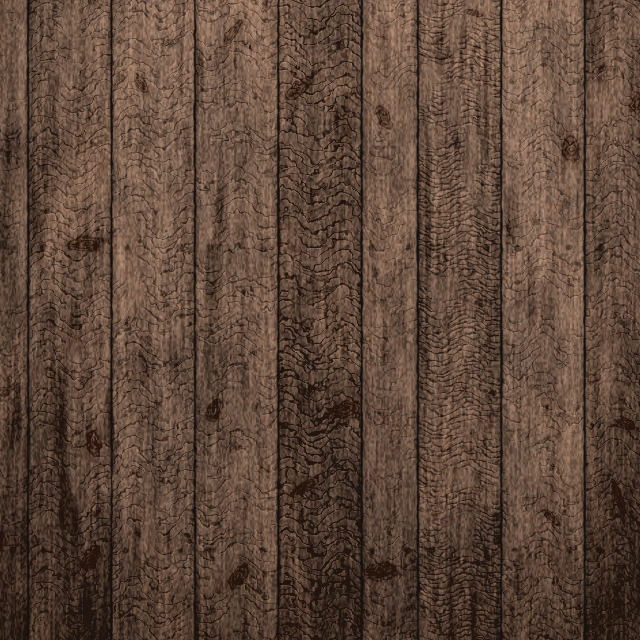
A Shadertoy shader for this texture:

```glsl
#define FIRST_SEAM 0.044
#define PLANK_WIDTH 0.1303
#define NARROW_PLANK 5.0
#define NARROW_CUT 0.0425
#define SEAM_HALF 0.0015
#define CRACK_CELLS vec2(30.0, 56.0)
#define GRAIN_AMOUNT 0.46
#define FADE_DOWN 0.36
#define DARK_WOOD vec3(0.18, 0.125, 0.095)
#define LIGHT_WOOD vec3(0.63, 0.505, 0.425)
#define SEAM_COLOUR vec3(0.085, 0.062, 0.052)
#define RUST vec3(0.03, 0.0, -0.015)

// Per plank, left to right: base tone and strength of the cracks
const float TONE[9] = float[9](0.54, 0.53, 0.61, 0.61, 0.42, 0.58, 0.53, 0.66, 0.5);
const float CRACKING[9] = float[9](0.2, 0.6, 0.6, 0.55, 1.0, 0.3, 0.7, 0.45, 0.5);

vec2 hash2(vec2 p) {
    vec3 q = fract(p.xyx * vec3(0.1031, 0.103, 0.0973));
    q += dot(q, q.yzx + 33.33);
    return fract((q.xx + q.yz) * q.zy);
}

float valueNoise(vec2 p) {
    vec2 i = floor(p), f = fract(p);
    f = f * f * (3.0 - 2.0 * f);
    float low = mix(hash2(i).x, hash2(i + vec2(1, 0)).x, f.x);
    float high = mix(hash2(i + vec2(0, 1)).x, hash2(i + vec2(1, 1)).x, f.x);
    return mix(low, high, f.y);
}

// Layered sines, about -1 to 1
float stain(vec2 p) {
    float sum = 0.0, gain = 0.5;
    for (int i = 0; i < 5; i++) {
        p = mat2(0.8, 0.6, -0.6, 0.8) * p * 1.6 + 1.3 * sin(p.yx) + 2.1;
        sum += gain * sin(p.x) * cos(p.y);
        gain *= 0.7;
    }
    return sum;
}

// Thin line on cellular borders, strongest where the border runs across
float crackLine(vec2 p, float thick, float soft) {
    vec2 i = floor(p), f = fract(p), nearest = vec2(8.0), second = vec2(8.0);
    for (int y = -1; y <= 1; y++)
    for (int x = -1; x <= 1; x++) {
        vec2 o = vec2(x, y), d = o + hash2(i + o) - f;
        if (dot(d, d) < dot(nearest, nearest)) { second = nearest; nearest = d; }
        else if (dot(d, d) < dot(second, second)) second = d;
    }
    vec2 across = normalize(second - nearest);
    float border = dot(0.5 * (nearest + second), across);
    return (1.0 - smoothstep(thick, thick + soft, border)) * mix(0.3, 1.0, abs(across.y));
}

// Ringed oval knots, scattered one per row of a plank
float knots(vec2 p, float width, float plank, float rows, float size, float chance) {
    float dark = 0.0;
    for (int j = -1; j <= 1; j++) {
        vec2 cell = vec2(plank + rows * 7.0, floor(p.y * rows) + float(j));
        vec2 place = hash2(cell + 11.0), kind = hash2(cell + 57.0);
        vec2 d = p - vec2(mix(0.15, 0.85, place.x) * width, (cell.y + place.y) / rows);
        float a = (kind.y - 0.5) * 3.0;
        d = mat2(cos(a), sin(a), -sin(a), cos(a)) * d;
        d.x *= 1.3 + 2.2 * place.y;
        float r = length(d) / (size * (0.6 + 0.6 * kind.y)) + 0.4 * (valueNoise(p * 150.0) - 0.5);
        float body = smoothstep(1.05, 0.75, r) * (0.7 + 0.3 * sin(r * 17.0));
        dark = max(dark, step(kind.x, chance) * max(body, 0.3 * exp(-0.6 * r * r)));
    }
    return dark;
}

void mainImage(out vec4 fragColor, in vec2 fragCoord) {
    vec2 p = fragCoord / iResolution.xy;
    float pixel = 1.0 / iResolution.y;
    // Planks: equal widths, except one narrow board
    float narrowEnd = FIRST_SEAM + NARROW_PLANK * PLANK_WIDTH - NARROW_CUT;
    float u = (p.x + NARROW_CUT * step(narrowEnd, p.x) - FIRST_SEAM) / PLANK_WIDTH + 1.0;
    float plank = floor(u);
    int id = int(clamp(plank, 0.0, 8.0));
    float width = PLANK_WIDTH - (plank == NARROW_PLANK ? NARROW_CUT : 0.0);
    vec2 local = vec2(fract(u) * PLANK_WIDTH, p.y);
    vec2 own = p + hash2(vec2(plank, 3.0)) * 9.0;
    // Tone: fade, stains, vertical grain and long streaks
    float tone = TONE[id] + FADE_DOWN * (p.y - 0.5);
    tone -= 0.3 * smoothstep(0.4, 0.8, length(p - vec2(0.5, 0.6)));
    float blotch = stain(own * vec2(14.0, 6.0));
    tone += 0.15 * blotch;
    tone += 0.8 * GRAIN_AMOUNT * (valueNoise(own * vec2(290.0, 22.0)) - 0.5);
    tone += GRAIN_AMOUNT * (valueNoise(own * vec2(470.0, 230.0)) - 0.5);
    tone += 0.16 * (valueNoise(own * vec2(60.0, 2.5)) - 0.5);
    tone -= 0.3 * smoothstep(0.74, 0.95, valueNoise(own * vec2(55.0, 7.0)));
    // Cracks: thin broken cell borders, lit on the lower lip
    float fine = id == 6 ? 2.0 : 1.0;
    vec2 jag = vec2(valueNoise(own * 150.0), valueNoise(own * 150.0 + 40.0)) - 0.5;
    vec2 q = own * CRACK_CELLS * fine + 0.5 * jag + 0.8 * sin(own.yx * vec2(95.0, 70.0));
    float thick = 0.015 + 0.05 * CRACKING[id] * valueNoise(own * 35.0);
    float soft = 1.2 * pixel * CRACK_CELLS.y * fine;
    float crack = crackLine(q, thick, soft);
    float lip = crackLine(q + vec2(0.0, 0.15 * fine), thick, soft);
    float patchy = smoothstep(0.2, 0.6, valueNoise(own * vec2(40.0, 30.0)) + 0.35 * CRACKING[id] - 0.1);
    tone += patchy * (0.35 + 0.65 * CRACKING[id]) * (0.16 * lip - 0.62 * crack);
    // Knots, small holes and paired nail marks
    float knot = knots(local, width, plank, 4.0, 0.026, 0.65);
    float hole = knots(local, width, plank, 13.0, 0.009, 0.6);
    float nailX = abs(local.x - 0.5 * width) - 0.32 * width;
    float nailY = min(abs(p.y - 0.613), abs(p.y - 0.14));
    float nail = smoothstep(0.007, 0.003, length(vec2(nailX, nailY)) + 0.004 * jag.x);
    tone -= 0.6 * knot + 0.45 * hole + 0.35 * nail;
    vec3 colour = mix(DARK_WOOD, LIGHT_WOOD, clamp(tone, -0.12, 1.12));
    colour += RUST * (0.2 + 0.3 * blotch + 0.8 * knot);
    // Seams: soft shadow and a ragged dark gap
    float edge = min(local.x, width - local.x) + 0.0012 * jag.x;
    colour *= 1.0 - 0.35 * exp(-max(edge, 0.0) / 0.003);
    float gap = SEAM_HALF * (0.5 + valueNoise(vec2(plank, p.y * 90.0)));
    colour = mix(SEAM_COLOUR, colour, smoothstep(gap - pixel, gap + pixel, edge));
    fragColor = vec4(max(colour, 0.0), 1.0);
}
```
